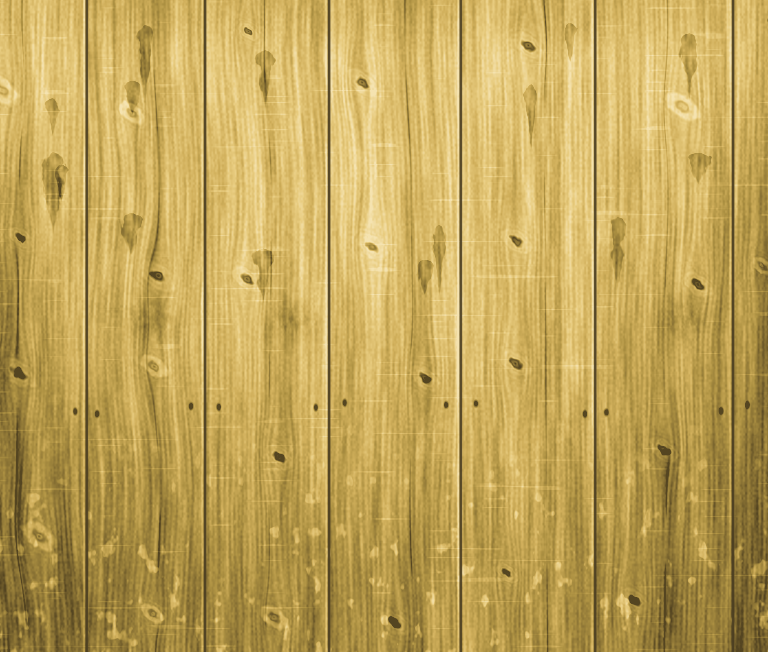
Give the GLSL for this texture, as a Shadertoy shader.

```glsl
// Seven weathered golden pine boards, side by side, lit from above.
// Stretched value noise makes the grain, which bends around hashed knots;
// stains, nails, cracks and seams shift a tone that a colour ramp then maps.

const int BOARDS = 7;
const float SEAMS[8] = float[8](-0.035, 0.113, 0.267, 0.4285, 0.600, 0.775, 0.9545, 1.135);
const vec3 RAMP[6] = vec3[6](
    vec3(0.33, 0.27, 0.13), vec3(0.53, 0.44, 0.20), vec3(0.68, 0.57, 0.26),
    vec3(0.82, 0.69, 0.36), vec3(0.91, 0.80, 0.50), vec3(0.96, 0.89, 0.69));

float hash(vec2 p) {
    vec3 q = fract(p.xyx * 0.1031);
    q += dot(q, q.yzx + 33.33);
    return fract((q.x + q.y) * q.z);
}

float noise(vec2 p) {
    vec2 i = floor(p), f = fract(p);
    f = f * f * (3.0 - 2.0 * f);
    return mix(mix(hash(i), hash(i + vec2(1, 0)), f.x),
               mix(hash(i + vec2(0, 1)), hash(i + vec2(1, 1)), f.x), f.y);
}

float fbm(vec2 p) {
    return 0.55 * noise(p) + 0.3 * noise(p * 2.1 + 7.0) + 0.15 * noise(p * 4.3 + 19.0);
}

vec3 woodColor(float tone) {
    float t = clamp(tone, 0.0, 0.999) * 5.0;
    int i = int(t);
    return mix(RAMP[i], RAMP[i + 1], fract(t));
}

// Overall light: bright upper middle, dim bottom and sides
float lighting(vec2 uv) {
    float side = pow(abs(2.0 * uv.x - 1.0), 3.0);
    return 0.75 - 0.34 * smoothstep(0.65, 0.0, uv.y)
         - 0.36 * side * smoothstep(1.1, 0.5, uv.y)
         - 0.12 * smoothstep(0.9, 1.0, uv.y);
}

// Tone change of a knot of radius r; pale knots keep only faint rings
float knotTone(vec2 d, float r, float pale) {
    float q = length(d * vec2(1.0, 1.15) + 0.3 * d.yx) / r;
    q += 0.5 * (noise(d / r * 1.7 + r * 9000.0) - 0.5);
    float core = -mix(0.55, 0.08, pale) * smoothstep(1.0, 0.45, q);
    float halo = mix(0.08, 0.25, pale) * exp(-6.0 * (q - 1.4) * (q - 1.4));
    return core + halo + 0.13 * sin(q * 8.0) * exp(-0.8 * q);
}

// Ragged teardrop hanging down from d = 0; size is half width and length
float drip(vec2 d, vec2 size, float seed) {
    float v = clamp(-d.y / size.y, 0.0, 1.0);
    float profile = pow(1.0 - v, 0.8) * min(1.0, sqrt(v * 7.0));
    float ragged = 1.3 * (fbm(d * vec2(130.0, 60.0) + seed * 50.0) - 0.5);
    float mask = smoothstep(0.0, 0.2, profile * (1.0 + ragged) - abs(d.x) / size.x);
    return mask * (0.5 + 0.7 * noise(d * vec2(200.0, 70.0) + seed));
}

// Dark vertical line of half width w at distance x
float stroke(float x, float w, float px) {
    return 1.0 - smoothstep(w - px, w + px, abs(x));
}

void mainImage(out vec4 fragColor, in vec2 fragCoord) {
    vec2 uv = fragCoord / iResolution.xy;
    vec2 p = fragCoord / iResolution.x;
    float px = 0.8 / iResolution.x;
    float top = iResolution.y / iResolution.x;

    // Find the board under this point
    int board = 0;
    for (int i = 1; i < BOARDS; i++) if (p.x > SEAMS[i]) board = i;
    float id = float(board);
    float left = SEAMS[board], right = SEAMS[board + 1], width = right - left;
    vec2 local = vec2(p.x - left, p.y);
    float tone = lighting(uv) + 0.08 * (hash(vec2(id, 3.0)) - 0.5);

    // Knots: one per height slot, pushing the grain aside
    float grainX = local.x + 0.014 * (noise(vec2(id * 17.0, p.y * 5.0)) - 0.5);
    for (int k = 0; k < 4; k++) {
        vec2 seed = vec2(id * 7.0 + 2.0, float(k) * 5.0 + 1.0);
        float h = hash(seed), r = mix(0.006, 0.011, hash(seed + 31.0));
        vec2 center = vec2(width * mix(0.2, 0.8, hash(seed + 11.0)),
                           top * (float(k) + 0.15 + 0.7 * h) / 4.0);
        vec2 d = local - center, e = d * vec2(1.0, 0.4) / r;
        grainX -= 0.8 * d.x * exp(-0.22 * dot(e, e));
        tone += knotTone(d, r, step(0.68, hash(seed + 57.0)));
    }

    // Grain from broad bands to fine fibres
    vec2 g = vec2(grainX + id * 3.7, p.y);
    tone += 0.26 * (fbm(g * vec2(24.0, 2.5)) - 0.5);
    tone += 0.24 * (noise(g * vec2(130.0, 5.0)) - 0.5);
    tone += 0.22 * (noise(g * vec2(330.0, 22.0)) - 0.5);
    tone += 0.05 * sin(g.x * 900.0 + 9.0 * noise(g * vec2(20.0, 3.0)));
    tone += 0.12 * (noise(p * vec2(420.0, 300.0)) - 0.5);

    // Heart crack with a darker streak around it
    float heart = grainX - width * mix(0.4, 0.62, hash(vec2(id, 8.0)));
    float broken = smoothstep(0.3, 0.6, noise(vec2(id * 9.0, p.y * 14.0)));
    tone -= 0.3 * broken * stroke(heart, 0.0009, px);
    tone -= 0.16 * exp(-heart * heart * 5000.0) * fbm(g * vec2(60.0, 9.0));

    // Drips in the upper half, one soft smudge around the middle
    for (int k = 0; k < 3; k++) {
        vec2 seed = vec2(id * 3.0 + 40.0, float(k) * 9.0 + 4.0);
        vec2 anchor = vec2(width * mix(0.15, 0.85, hash(seed)), top * mix(0.55, 1.0, hash(seed + 5.0)));
        vec2 size = vec2(mix(0.007, 0.019, hash(seed + 9.0)), mix(0.04, 0.12, hash(seed + 13.0)));
        tone -= 0.33 * step(0.3, hash(seed + 21.0)) * drip(local - anchor, size, hash(seed + 2.0));
    }
    vec2 smudge = (local - vec2(width * mix(0.3, 0.7, hash(vec2(id, 61.0))), top * 0.51)) / vec2(0.03, 0.025);
    tone -= 0.4 * step(0.4, hash(vec2(id, 71.0))) * exp(-dot(smudge, smudge)) * fbm(p * vec2(150.0, 90.0));

    // Pale scuffs near the bottom and faint level scratches
    float scuff = smoothstep(0.66, 0.8, fbm(p * vec2(70.0, 45.0)));
    tone += 0.3 * scuff * smoothstep(0.45, 0.1, uv.y);
    tone += 0.12 * smoothstep(0.86, 0.96, noise(p * vec2(14.0, 260.0)));

    // A nail near each side of the board
    float sideId = step(0.5 * width, local.x);
    float jitter = hash(vec2(id, sideId + 90.0)) - 0.5;
    float fromEdge = min(local.x, width - local.x);
    vec2 nail = vec2(fromEdge - 0.017 - 0.008 * jitter, p.y - top * (0.374 + 0.02 * jitter));
    float nailDist = length(nail * vec2(1.0, 0.6));
    tone -= 0.75 * (1.0 - smoothstep(0.0022 - px, 0.0032 + px, nailDist));

    // Seams: dark gap with a pale bevel on its left
    float gap = fromEdge;
    tone += 0.22 * stroke(right - p.x - 0.0035, 0.0013, px);
    vec3 color = woodColor(tone);
    color = mix(color, vec3(0.29, 0.24, 0.13), 0.92 * stroke(gap, 0.0017, px));
    fragColor = vec4(color, 1.0);
}
```
